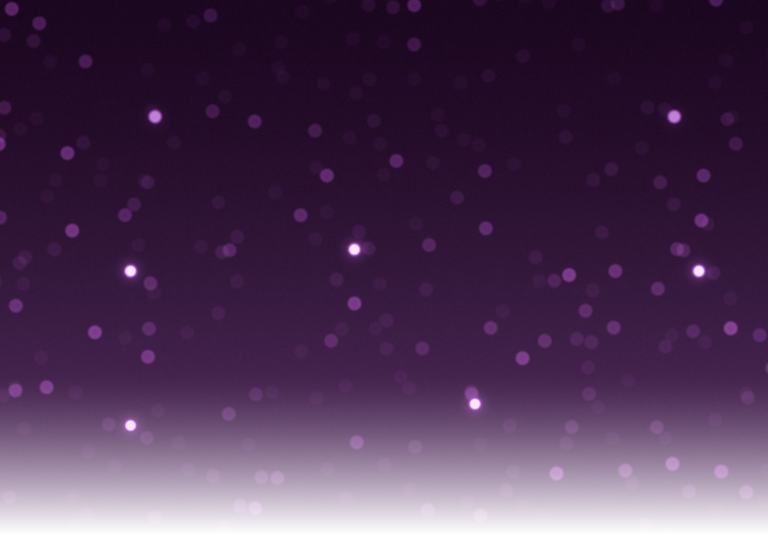
Reproduce this background procedurally as a WebGL 1 fragment shader.

```glsl
precision highp float;
// Violet night haze over a white ground mist, strewn with soft round lights.
// Faint discs come from jittered cell layers; a bent 3 x 3 lattice carries
// the few bright lamps. All light is screened over the vertical gradient.

uniform vec2 u_resolution;

#define DISC_RADIUS 0.0125
#define DISC_SOFTNESS 0.0035
#define CELL_SIZE 0.105
#define LAYERS 3
#define DISC_CHANCE 0.58
#define MIST_HEIGHT 0.30
#define MIST_CURVE 1.55
#define HAZE_CURVE 1.55
#define GRAIN 0.012

const vec3 NIGHT = vec3(0.11, 0.028, 0.128);
const vec3 HAZE = vec3(0.38, 0.215, 0.43);
const vec3 ORCHID = vec3(0.66, 0.28, 0.77);
const vec3 LAMP_CORE = vec3(1.0, 0.93, 1.0);
const vec3 LAMP_RIM = vec3(0.66, 0.30, 0.80);

float hash(vec2 p) {
  return fract(sin(dot(p, vec2(127.1, 311.7))) * 43758.545);
}

vec3 screen(vec3 base, vec3 light) {
  return base + light * (1.0 - base);
}

float disc(float dist, float radius) {
  return 1.0 - smoothstep(radius - DISC_SOFTNESS, radius + DISC_SOFTNESS, dist);
}

// Night sky deepening upward, white mist rising from the ground
vec3 backdrop(float y) {
  vec3 sky = mix(NIGHT, HAZE, pow(1.0 - y, HAZE_CURVE));
  float mist = clamp(1.0 - (y - 0.01) / MIST_HEIGHT, 0.0, 1.0);
  return mix(sky, vec3(1.0), pow(mist, MIST_CURVE));
}

// One disc per cell, kept clear of the cell border
float scatteredDisc(vec2 p, float layer) {
  vec2 grid = p / CELL_SIZE + layer * vec2(7.37, 3.61);
  vec2 cell = floor(grid);
  vec2 seed = cell + layer * 19.0;
  vec2 jitter = vec2(hash(seed), hash(seed + 41.3));
  vec2 center = mix(vec2(0.17), vec2(0.83), jitter);
  float dist = length(grid - cell - center) * CELL_SIZE;
  float present = step(hash(seed + 73.9), DISC_CHANCE);
  float strength = 0.07 + 0.55 * pow(hash(seed + 11.7), 4.0);
  float rim = 0.88 + 0.12 * smoothstep(0.0, DISC_RADIUS, dist);
  return present * strength * rim * disc(dist, DISC_RADIUS);
}

// Lattice point of a lamp: the middle column leans and the top row narrows
vec2 lampCenter(float column, float row) {
  float middle = 1.0 - abs(column - 1.0);
  float halfWidth = 0.37 - 0.016 * row * (row - 1.0);
  float x = 0.54 + halfWidth * (column - 1.0) + 0.157 * middle * (0.5 - row);
  float y = 0.212 + 0.286 * row + 0.04 * middle;
  return vec2(x, y);
}

vec3 addLamp(vec3 color, float dist, float heat) {
  color = screen(color, LAMP_RIM * 0.4 * heat * exp(-pow(dist / 0.018, 2.0)));
  color = mix(color, LAMP_RIM, disc(dist, DISC_RADIUS) * 0.9);
  float core = 1.0 - smoothstep(DISC_RADIUS * 0.55, DISC_RADIUS, dist);
  return mix(color, LAMP_CORE, core * heat);
}

void main() {
  vec2 uv = gl_FragCoord.xy / u_resolution;
  float aspect = u_resolution.x / u_resolution.y;
  vec2 p = vec2(uv.x * aspect, uv.y);
  vec3 color = backdrop(uv.y);

  // Faint scattered lights, a little stronger near the mist
  float lift = mix(1.15, 0.7, uv.y);
  for (int i = 0; i < LAYERS; i++) {
    color = screen(color, ORCHID * lift * scatteredDisc(p, float(i)));
  }

  // Bright lamps: the lattice leaves out its lower right and upper middle
  for (int i = 0; i < 9; i++) {
    float row = floor(float(i) / 3.0);
    float column = float(i) - 3.0 * row;
    bool gap = (row < 0.5 && column > 1.5) || (row > 1.5 && abs(column - 1.0) < 0.5);
    if (!gap) {
      vec2 center = lampCenter(column, row) * vec2(aspect, 1.0);
      float heat = row > 1.5 ? 0.35 : 0.95;
      color = addLamp(color, length(p - center), heat);
    }
  }

  // Fine grain, fading out in the white mist
  float grain = hash(floor(p * 360.0)) - 0.5;
  color += GRAIN * grain * (1.0 - color);
  gl_FragColor = vec4(clamp(color, 0.0, 1.0), 1.0);
}
```
